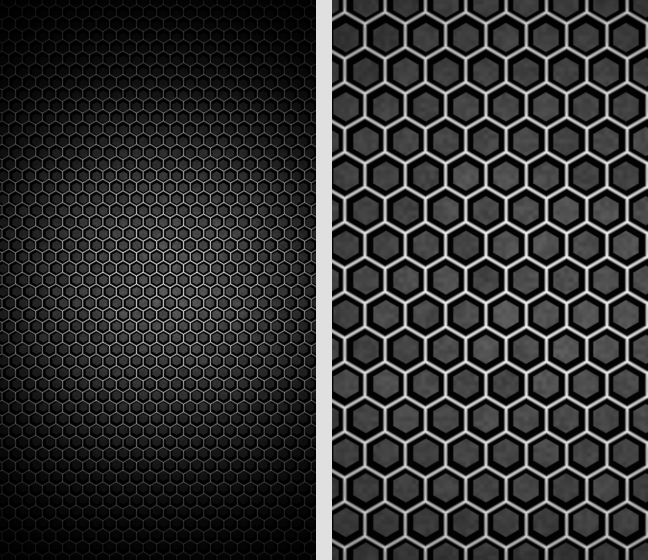
Left, the full canvas; right, a detail of the centre.
A Shadertoy shader for this pattern:

```glsl
const float CELLS_ACROSS = 23.5;
const vec2 GRID_OFFSET = vec2(-0.1, 0.0);      // in cells, from the canvas centre
const float WIRE_HALF_WIDTH = 0.042;           // in cells
const float WIRE_SOFTNESS = 0.022;
const float FLOOR_APOTHEM = 0.315;
const float PARALLAX = 0.2;                    // floor shift in cells per canvas width
const vec2 LIGHT_CENTRE = vec2(0.04, 0.0);     // in canvas widths
const float FLOOR_FALLOFF = 3.8;
const float WIRE_FALLOFF = 2.2;
const float GRAIN_SCALE = 9.0;
const float GRAIN_AMOUNT = 0.40;
const float TONE_VARIATION = 0.16;
const vec3 RECESS_COLOUR = vec3(0.012);
const vec3 FLOOR_COLOUR = vec3(0.31);
const vec3 WIRE_COLOUR = vec3(0.84, 0.84, 0.85);

const vec2 LATTICE = vec2(1.0, 1.7320508);

float hash(vec2 p) {
    return fract(sin(dot(p, vec2(127.1, 311.7))) * 43758.5453);
}

float valueNoise(vec2 p) {
    vec2 i = floor(p);
    vec2 f = fract(p);
    f = f * f * (3.0 - 2.0 * f);
    float low = mix(hash(i), hash(i + vec2(1.0, 0.0)), f.x);
    float high = mix(hash(i + vec2(0.0, 1.0)), hash(i + 1.0), f.x);
    return mix(low, high, f.y);
}

// Distance from the centre to the hexagon side, for pointed-top cells
float hexRadius(vec2 p) {
    p = abs(p);
    return max(p.x, dot(p, 0.5 * LATTICE));
}

// Centre of the nearest cell, chosen from two interleaved rectangular grids
vec2 nearestCentre(vec2 p) {
    vec2 a = round(p / LATTICE) * LATTICE;
    vec2 b = (floor(p / LATTICE) + 0.5) * LATTICE;
    return dot(p - a, p - a) < dot(p - b, p - b) ? a : b;
}

void mainImage(out vec4 fragColor, in vec2 fragCoord) {
    vec2 canvas = (fragCoord - 0.5 * iResolution.xy) / iResolution.x;
    vec2 grid = canvas * CELLS_ACROSS - GRID_OFFSET;
    float pixel = CELLS_ACROSS / iResolution.x;

    vec2 centre = nearestCentre(grid);
    vec2 local = grid - centre;

    // Radial light, reaching further on the wire than in the holes
    vec2 toLight = canvas - LIGHT_CENTRE;
    float distSq = dot(toLight, toLight);
    float floorLight = exp(-FLOOR_FALLOFF * distSq);
    float wireLight = exp(-WIRE_FALLOFF * distSq);

    // Sunken floor, shifted towards the canvas centre by perspective
    vec2 cellPosition = centre / CELLS_ACROSS;
    vec2 floorLocal = local + PARALLAX * cellPosition;
    float floorEdge = hexRadius(floorLocal) - FLOOR_APOTHEM;
    float floorBlur = 0.6 * pixel + 0.01;
    float floorMask = 1.0 - smoothstep(-floorBlur, floorBlur, floorEdge);

    // Worn surface: fine grain, broad smudges and a tone for each cell
    float grain = 0.6 * valueNoise(grid * GRAIN_SCALE) + 0.4 * valueNoise(grid * 1.7);
    float wear = 1.0 + GRAIN_AMOUNT * (grain - 0.5);
    wear += TONE_VARIATION * (hash(round(centre * 4.0)) - 0.5);

    // Wire along the cell borders, with glints where three wires meet
    float wireEdge = 0.5 - hexRadius(local) - WIRE_HALF_WIDTH;
    float wireBlur = 0.6 * pixel + WIRE_SOFTNESS;
    float wireMask = 1.0 - smoothstep(-wireBlur, wireBlur, wireEdge);
    float joint = smoothstep(0.50, 0.57, length(local));
    float glint = mix(mix(0.62, 1.0, wireLight), 1.12, joint);

    vec3 colour = RECESS_COLOUR * floorLight;
    colour = mix(colour, FLOOR_COLOUR * floorLight * wear, floorMask);
    colour = mix(colour, WIRE_COLOUR * wireLight * glint, wireMask);
    fragColor = vec4(colour, 1.0);
}
```
